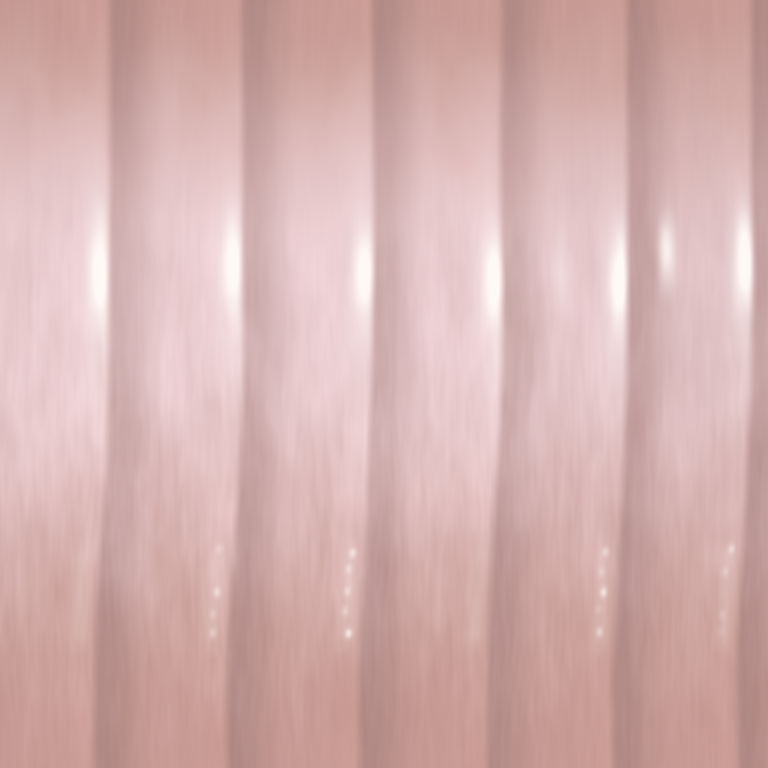
Give the GLSL for this texture, as a three.js fragment shader.

```glsl
// Six soft vertical folds of pale pink satin with bright glints and fine fibres.
#define FOLD_WIDTH 0.168
#define FIRST_EDGE 0.145
#define EDGE_BOW 0.012
#define LOWER_BEND 0.018
#define GLINT_HEIGHT 0.647
#define FIBRE_AMOUNT 0.10
#define BLOTCH_AMOUNT 0.14
#define BEAD_SPACING 0.027
#define SHADOW_COLOR vec3(0.665, 0.515, 0.505)
#define LIGHT_COLOR vec3(0.955, 0.845, 0.858)
#define GLINT_COLOR vec3(1.0, 0.975, 0.965)
#define WARM_TINT vec3(0.035, 0.005, -0.015)

varying vec2 vUv;

float hash(vec2 p) {
  return fract(sin(dot(p, vec2(127.1, 311.7))) * 43758.55);
}

vec2 gradient(vec2 cell) {
  float angle = 6.2832 * hash(cell);
  return vec2(cos(angle), sin(angle));
}

// Gradient noise, roughly -0.7 to 0.7
float noise(vec2 p) {
  vec2 i = floor(p);
  vec2 f = fract(p);
  vec2 u = f * f * f * (f * (f * 6.0 - 15.0) + 10.0);
  vec2 e = vec2(1.0, 0.0);
  float low = mix(dot(gradient(i), f), dot(gradient(i + e), f - e), u.x);
  float high = mix(dot(gradient(i + e.yx), f - e.yx),
                   dot(gradient(i + 1.0), f - 1.0), u.x);
  return mix(low, high, u.y);
}

float fbm(vec2 p) {
  float sum = 0.0;
  float amplitude = 0.6;
  for (int k = 0; k < 3; k++) {
    sum += amplitude * noise(p);
    p = p * 2.1 + 17.3;
    amplitude *= 0.5;
  }
  return sum;
}

float bell(float d, float width) {
  return exp(-d * d / (width * width));
}

// Bright core with a long, faint vertical tail
float glint(float across, float along) {
  return bell(across, 0.085) * bell(along, 0.055)
       + 0.32 * bell(across, 0.14) * bell(along + 0.03, 0.13);
}

void main() {
  vec2 uv = vUv;

  // Fold coordinates: edges bow slightly and lean left near the bottom
  float x = uv.x - EDGE_BOW * sin(3.1416 * uv.x)
          + LOWER_BEND * (1.0 - smoothstep(0.1, 0.55, uv.y))
          + 0.004 * noise(vec2(uv.x * 5.0, uv.y * 4.0));
  float foldPos = (x - FIRST_EDGE) / FOLD_WIDTH;
  float id = floor(foldPos);
  float p = fract(foldPos);
  float seed = hash(vec2(id, 4.7));

  // Cloth texture
  float blotch = fbm(vec2(uv.x * 16.0, uv.y * 6.0));
  float fibre = 0.6 * noise(vec2(uv.x * 95.0 + blotch, uv.y * 8.0))
              + 0.4 * noise(vec2(uv.x * 190.0, uv.y * 24.0));

  // Broad light band, ragged along its lower border
  float bandY = uv.y + 0.10 * blotch + 0.03 * fibre;
  float band = smoothstep(0.03, 0.56, bandY) * (1.0 - smoothstep(0.68, 1.02, bandY));

  // Slow rise from each valley, quick fall at the right edge
  float fall = 1.0 - smoothstep(0.91, 1.0, p);
  float ridge = smoothstep(0.0, 0.42, p) * fall;
  ridge *= 0.88 + 0.12 * smoothstep(0.5, 0.9, p);
  ridge = max(ridge, 0.8 * (1.0 - smoothstep(0.03, 0.12, uv.x)));

  float tone = 0.06 + 0.45 * band + ridge * (0.22 + 0.19 * band);
  tone -= 0.15 * band * smoothstep(0.6, 0.9, uv.x);
  tone += BLOTCH_AMOUNT * blotch * (0.4 + band) + FIBRE_AMOUNT * fibre;

  // One glint per ridge, and a second one on the two rightmost folds
  float along = uv.y - GLINT_HEIGHT - 0.035 * (seed - 0.5) + 0.05 * blotch;
  float shine = glint(p - 0.90, along) * fall;
  float extra = step(2.5, id) * (1.0 - step(4.5, id));
  float extraPos = 0.43 - 0.16 * (id - 3.0);
  shine += extra * (0.3 + 0.55 * (id - 3.0))
         * bell(p - extraPos, 0.065) * bell(along - 0.015, 0.045);

  // Small beads of light down the lower part of some folds
  float row = floor(uv.y / BEAD_SPACING);
  vec2 jitter = vec2(hash(vec2(id, row)), hash(vec2(row, id + 9.0))) - 0.5;
  vec2 beadPos = vec2((p - 0.84 - 0.06 * jitter.x) * FOLD_WIDTH,
                      (fract(uv.y / BEAD_SPACING) - 0.5 - 0.3 * jitter.y) * BEAD_SPACING);
  float beadZone = smoothstep(0.14, 0.18, uv.y) * (1.0 - smoothstep(0.27, 0.31, uv.y));
  float beads = bell(length(beadPos * vec2(1.0, 0.7)), 0.0045) * beadZone
              * (1.0 - step(1.5, mod(id, 3.0))) * (0.5 + jitter.x);
  beads += 0.22 * bell(p - 0.84, 0.07) * beadZone;

  // Colour
  vec3 color = mix(SHADOW_COLOR, LIGHT_COLOR, clamp(tone, -0.1, 1.1));
  color += WARM_TINT * (1.0 - band) * (0.3 + ridge);
  color = mix(color, GLINT_COLOR, clamp(shine + 0.7 * beads, 0.0, 1.0));
  gl_FragColor = vec4(color, 1.0);
}
```
